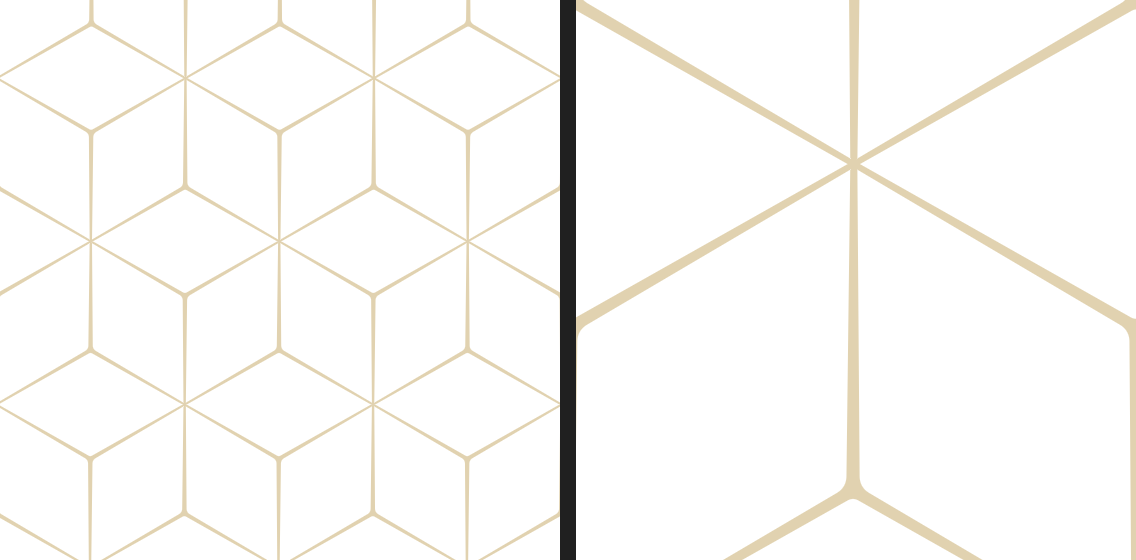
Left, the full canvas; right, a detail of the centre.
A Shadertoy shader for this pattern:

```glsl
// Tumbling-block lattice of tapered sand lines with rounded joints on white.

const float SPACING = 0.3365;              // distance between six-way hubs
const float SPOKE = SPACING * 0.57735;     // hub to three-way joint
const vec2 ORIGIN = vec2(0.4987, 0.569);   // one hub near the centre
const float SHEAR = 0.0025;                // slight lean of the uprights
const vec3 PAPER = vec3(1.0);
const vec3 SAND = vec3(0.882, 0.824, 0.690);

// Half widths of a line at its hub (x) and at its joint (y)
const vec2 UPRIGHT = vec2(0.0021, 0.0040);
const vec2 DIAGONAL = vec2(0.0018, 0.0036);

float smoothMin(float a, float b, float k) {
    float h = max(k - abs(a - b), 0.0) / k;
    return min(a, b) - 0.25 * h * h * k;
}

// Offset from the closest point of a triangular lattice
vec2 nearestHub(vec2 p, float spacing) {
    vec2 cell = spacing * vec2(1.0, sqrt(3.0));
    vec2 a = mod(p + 0.5 * cell, cell) - 0.5 * cell;
    vec2 b = mod(p, cell) - 0.5 * cell;
    return dot(a, a) < dot(b, b) ? a : b;
}

float taper(vec2 halfWidths, float along) {
    return mix(halfWidths.x, halfWidths.y, clamp(along / SPOKE, 0.0, 1.0));
}

// Spoke along +x, blended into the neighbouring line that leaves its joint
float spokeDistance(vec2 p, vec2 ownWidths, vec2 nextWidths, float rounding) {
    p.y = abs(p.y);
    float own = p.y - taper(ownWidths, p.x);

    vec2 fromJoint = p - vec2(SPOKE, 0.0);
    vec2 branch = vec2(0.5, 0.866025);
    float across = abs(dot(fromJoint, vec2(-branch.y, branch.x)));
    float next = across - taper(nextWidths, SPOKE - dot(fromJoint, branch));
    return smoothMin(own, next, rounding);
}

float latticeDistance(vec2 p) {
    // Mirror symmetry leaves one upright and one diagonal spoke
    vec2 q = abs(nearestHub(p, SPACING));
    if (q.y > 1.732051 * q.x)
        return spokeDistance(q.yx, UPRIGHT, DIAGONAL, 0.0058);

    vec2 axis = vec2(0.866025, 0.5);
    vec2 local = vec2(dot(q, axis), dot(q, vec2(-axis.y, axis.x)));
    bool facesUpright = local.y > 0.0;
    return spokeDistance(local, DIAGONAL,
                         facesUpright ? UPRIGHT : DIAGONAL,
                         facesUpright ? 0.0058 : 0.0032);
}

void mainImage(out vec4 fragColor, in vec2 fragCoord) {
    float pixel = 1.0 / iResolution.y;
    vec2 p = fragCoord * pixel - ORIGIN;
    p.x -= SHEAR * p.y;

    float coverage = clamp(0.5 - latticeDistance(p) / pixel, 0.0, 1.0);
    fragColor = vec4(mix(PAPER, SAND, coverage), 1.0);
}
```
